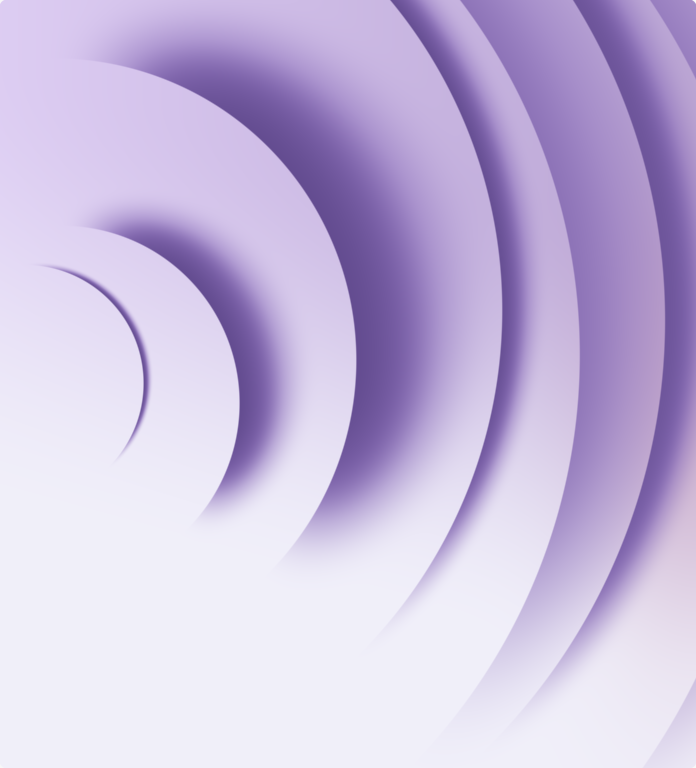
This background is drawn by a Shadertoy shader. Its source:

```glsl
// Stacked pale lilac discs, each casting a soft violet shadow to the upper right.

const int DISC_COUNT = 7;

// Centre and radius, from the outermost disc to the innermost, in canvas heights
const vec3 DISCS[DISC_COUNT] = vec3[](
    vec3( 0.115, 0.507, 0.882),
    vec3( 0.081, 0.583, 0.785),
    vec3(-0.007, 0.538, 0.762),
    vec3( 0.022, 0.596, 0.632),
    vec3( 0.071, 0.531, 0.393),
    vec3( 0.081, 0.475, 0.231),
    vec3( 0.033, 0.501, 0.154));

// Shadow width and strength for each disc
const vec2 SHADOWS[DISC_COUNT] = vec2[](
    vec2(0.200, 0.50),
    vec2(0.110, 1.00),
    vec2(0.260, 0.58),
    vec2(0.077, 0.95),
    vec2(0.240, 1.00),
    vec2(0.125, 1.00),
    vec2(0.016, 1.00));

const vec3 MIST   = vec3(0.942, 0.938, 0.978);
const vec3 LILAC  = vec3(0.865, 0.802, 0.950);
const vec3 MAUVE  = vec3(0.730, 0.650, 0.835);
const vec3 BLUSH  = vec3(0.790, 0.640, 0.750);
const vec3 VIOLET = vec3(0.550, 0.440, 0.730);
const vec3 DEEP   = vec3(0.375, 0.285, 0.550);

const float SHADOW_ANGLE  = 0.384;  // direction of the cast shadows, radians
const float SHADOW_CUTOFF = 0.309;  // cosine at which a shadow vanishes
const float CORNER_RADIUS = 0.010;

// Surface colour: mist below, lilac to mauve above, blush at the right
vec3 surfaceColor(vec2 p) {
    float rise = smoothstep(0.0, 0.6, p.y + 0.25 * p.x - 0.32);
    vec3 color = mix(MIST, mix(LILAC, MAUVE, clamp(p.x / 0.9, 0.0, 1.0)), rise);
    vec2 glow = (p - vec2(0.90, 0.47)) / vec2(0.13, 0.30);
    return mix(color, BLUSH, 0.55 * exp(-dot(glow, glow)));
}

// Shadow amount just outside a disc, fading with distance and angle
float shadowAmount(vec2 offset, float edge, vec2 shadow) {
    vec2 direction = vec2(cos(SHADOW_ANGLE), sin(SHADOW_ANGLE));
    float facing = dot(offset, direction) / max(length(offset), 1e-4);
    float lit = clamp((facing - SHADOW_CUTOFF) / (1.0 - SHADOW_CUTOFF), 0.0, 1.0);
    float reach = shadow.x * mix(0.25, 1.0, lit);
    float falloff = 1.0 - smoothstep(-0.2, 1.0, max(edge, 0.0) / reach);
    return shadow.y * falloff * smoothstep(0.0, 0.9, lit);
}

vec3 applyShadow(vec3 color, float amount) {
    color = mix(color, VIOLET, smoothstep(0.0, 0.75, amount));
    return mix(color, DEEP, smoothstep(0.35, 1.05, amount));
}

void mainImage(out vec4 fragColor, in vec2 fragCoord) {
    vec2 p = fragCoord / iResolution.y;
    float pixel = 1.0 / iResolution.y;
    vec3 surface = surfaceColor(p);
    vec3 color = surface;

    // Paint from the outside in: shadow first, then the disc over it
    for (int i = 0; i < DISC_COUNT; i++) {
        vec2 offset = p - DISCS[i].xy;
        float edge = length(offset) - DISCS[i].z;
        color = applyShadow(color, shadowAmount(offset, edge, SHADOWS[i]));
        color = mix(surface, color, smoothstep(-pixel, pixel, edge));
    }

    // Rounded canvas corners
    vec2 halfSize = 0.5 * iResolution.xy / iResolution.y;
    vec2 q = abs(p - halfSize) - halfSize + CORNER_RADIUS;
    float corner = length(max(q, 0.0)) - CORNER_RADIUS;
    color = mix(color, vec3(0.97), smoothstep(0.0, 1.5 * pixel, corner));

    fragColor = vec4(color, 1.0);
}
```
